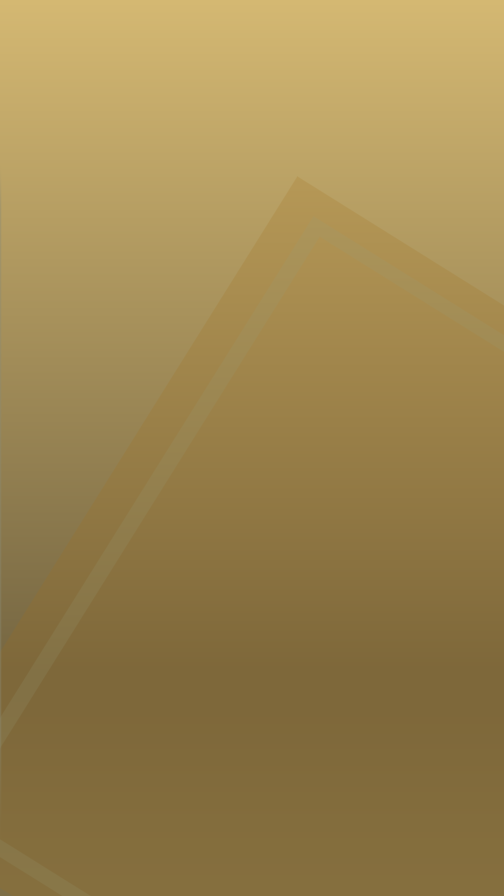
A Shadertoy shader for this background:

```glsl
#define APEX vec2(0.590, 0.350)
#define TILT 0.5585
#define SHEET_HEIGHT 1.510
#define FRAME_OUTER vec3(0.069, 0.050, 0.052)
#define FRAME_INNER vec3(0.101, 0.078, 0.082)
#define SHADE_LINE 0.75
#define SHEET_TINT 0.20
#define FRAME_TINT 0.18

const vec3 PALE_GOLD  = vec3(0.832, 0.722, 0.448);
const vec3 DARK_OLIVE = vec3(0.459, 0.400, 0.258);
const vec3 WARM_OLIVE = vec3(0.494, 0.435, 0.278);
const vec3 AMBER      = vec3(0.630, 0.430, 0.100);
const vec3 SAGE       = vec3(0.590, 0.610, 0.470);
const vec3 EDGE_GREY  = vec3(0.540, 0.540, 0.450);

// Distance inside the tilted sheet after insets on its left, top and bottom sides
float sheetDistance(vec2 q, vec3 inset) {
    return min(q.x - inset.x, min(q.y - inset.y, SHEET_HEIGHT - inset.z - q.y));
}

float coverage(float dist, float pixel) {
    return smoothstep(-pixel, pixel, dist);
}

// Vertical fade, darkest at the shade line; depth runs from 0 at the top to 1
vec3 backdrop(float depth) {
    vec3 upper = mix(PALE_GOLD, DARK_OLIVE, clamp(depth / SHADE_LINE, 0.0, 1.0));
    return mix(upper, WARM_OLIVE, smoothstep(SHADE_LINE, 1.0, depth));
}

void mainImage(out vec4 fragColor, in vec2 fragCoord) {
    // Canvas widths, measured down from the top left
    vec2 p = vec2(fragCoord.x, iResolution.y - fragCoord.y) / iResolution.x;
    float pixel = 0.8 / iResolution.x;
    float depth = 1.0 - fragCoord.y / iResolution.y;

    // Sheet axes: x along its top side, y along its left side
    float c = cos(TILT), s = sin(TILT);
    vec2 d = p - APEX;
    vec2 q = vec2(c * d.x + s * d.y, c * d.y - s * d.x);

    vec3 color = backdrop(depth);

    // Translucent amber sheet
    color = mix(color, AMBER, SHEET_TINT * coverage(sheetDistance(q, vec3(0.0)), pixel));

    // Pale frame set inside the sheet
    float frame = coverage(sheetDistance(q, FRAME_OUTER), pixel)
                - coverage(sheetDistance(q, FRAME_INNER), pixel);
    color = mix(color, SAGE, FRAME_TINT * frame);

    // Faint hairline down the left side
    float hairline = 1.0 - smoothstep(0.001, 0.004, p.x);
    hairline *= smoothstep(0.18, 0.24, depth) * (1.0 - smoothstep(0.80, 0.95, depth));
    color = mix(color, EDGE_GREY, 0.4 * hairline);

    fragColor = vec4(color, 1.0);
}
```
